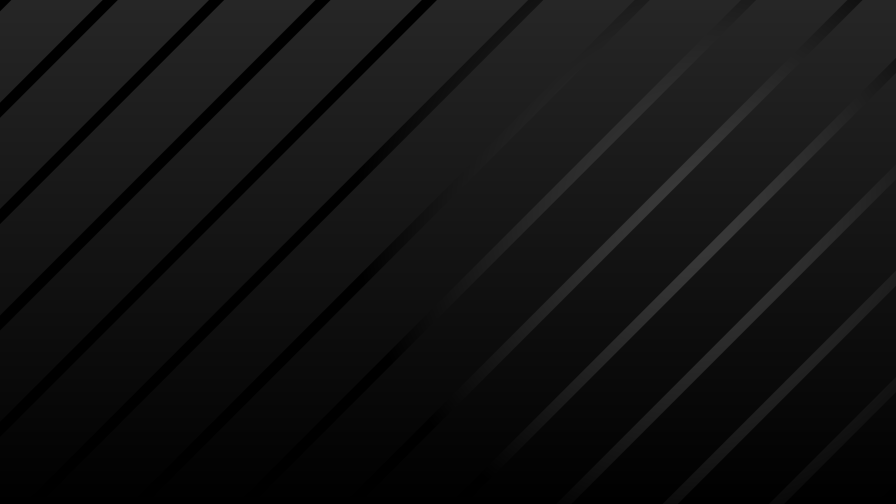
Reproduce this background procedurally as a Shadertoy shader.

```glsl
const vec3 TOP_GREY = vec3(0.15);
const vec3 GLOW_GREY = vec3(0.225);
const vec2 GLOW_CENTER = vec2(1.377, 0.579);
const float GLOW_RADIUS = 0.671;
const float STRIPE_SPACING = 0.2111;
const float STRIPE_OFFSET = 0.0076;
const float STRIPE_HALF_WIDTH = 0.0106;

// Distance to the nearest diagonal center line, measured from the top left
float diagonalDistance(vec2 p, float spacing, float offset) {
    float along = p.x + 1.0 - p.y - offset;
    float nearest = mod(along + 0.5 * spacing, spacing) - 0.5 * spacing;
    return abs(nearest) * inversesqrt(2.0);
}

// Antialiased coverage of a band around a line
float bandMask(float dist, float halfWidth, float blur) {
    return 1.0 - smoothstep(halfWidth - blur, halfWidth + blur, dist);
}

// Rounded radial falloff from 1 at the center to 0 at the radius
float radialGlow(vec2 p, vec2 center, float radius) {
    float d = min(distance(p, center) / radius, 1.0);
    return 1.0 - pow(d, 1.5);
}

void mainImage(out vec4 fragColor, in vec2 fragCoord) {
    vec2 p = fragCoord / iResolution.y;
    float pixel = 1.0 / iResolution.y;

    // Vertical backdrop gradient
    vec3 color = TOP_GREY * p.y;

    // Stripes reveal a soft light on black
    vec3 stripeColor = GLOW_GREY * radialGlow(p, GLOW_CENTER, GLOW_RADIUS);
    float dist = diagonalDistance(p, STRIPE_SPACING, STRIPE_OFFSET);
    color = mix(color, stripeColor, bandMask(dist, STRIPE_HALF_WIDTH, 0.7 * pixel));

    fragColor = vec4(color, 1.0);
}
```
